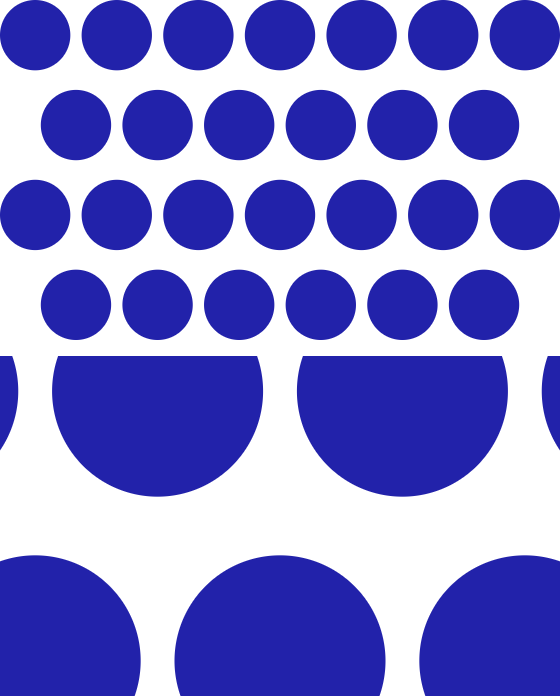
Top: the whole. Bottom: its middle third, enlarged.
A Shadertoy shader for this pattern:

```glsl
// Four staggered rows of solid blue discs, alternately seven and six, on white.

void mainImage(out vec4 fragColor, in vec2 fragCoord) {
    // Canvas width is one unit; y runs down from the top edge
    float height = iResolution.y / iResolution.x;
    vec2 p = vec2(fragCoord.x, iResolution.y - fragCoord.y) / iResolution.x;

    // The outer discs touch the canvas edges
    float radius = 0.0628;
    vec2 pitch = (vec2(1.0, height) - 2.0 * radius) / vec2(6.0, 3.0);
    vec2 grid = (p - radius) / pitch;

    // Nearest disc: odd rows shift by half a pitch and hold one fewer
    float row = clamp(floor(grid.y + 0.5), 0.0, 3.0);
    float odd = mod(row, 2.0);
    float column = clamp(floor(grid.x - 0.5 * odd + 0.5), 0.0, 6.0 - odd);
    vec2 center = radius + vec2(column + 0.5 * odd, row) * pitch;

    // Edge smoothed over one pixel
    float dist = length(p - center) - radius;
    float coverage = clamp(0.5 - dist * iResolution.x, 0.0, 1.0);

    vec3 color = mix(vec3(1.0), vec3(0.133, 0.133, 0.667), coverage);
    fragColor = vec4(color, 1.0);
}
```
